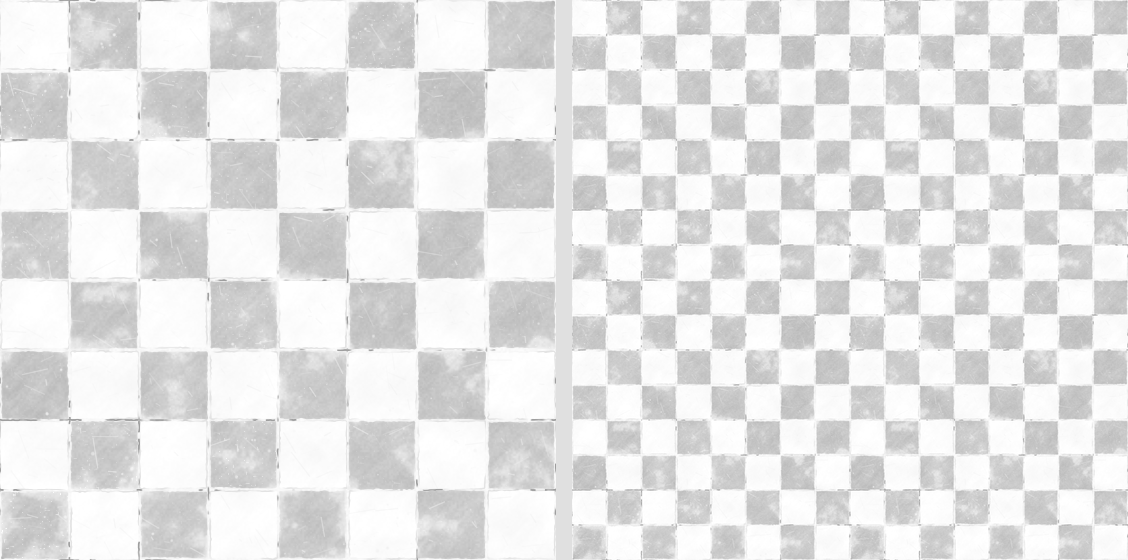
Left, the tile; right, the same tile 2 across and 2 down.
Give the GLSL for this texture, as a WebGL 1 fragment shader.

```glsl
precision highp float;
uniform vec2 u_resolution;

#define CELLS 8.0
#define HALF_TILE 0.477
#define JITTER 0.012
#define RAGGED 0.018
#define SEAM_WIDTH 0.006
#define GREY_TONE 0.787
#define WHITE_TONE 0.988
#define GROUT_TONE 0.975
#define SEAM_TONE 0.89
#define CHIP_TONE 0.62
#define SPECKS 14
#define SCRATCHES 6

float hash(vec2 p) {
  vec3 q = fract(p.xyx * 0.1031);
  q += dot(q, q.yzx + 33.33);
  return fract((q.x + q.y) * q.z);
}

vec2 hash2(vec2 p) {
  return vec2(hash(p), hash(p + 57.3));
}

// Value noise that wraps after CELLS units on both axes
float noise(vec2 p, vec2 freq) {
  vec2 q = p * freq, i = floor(q), f = fract(q), period = freq * CELLS;
  f = f * f * (3.0 - 2.0 * f);
  vec2 a = floor(mod(i + 0.5, period));
  vec2 b = floor(mod(i + 1.5, period));
  return mix(mix(hash(a), hash(vec2(b.x, a.y)), f.x),
             mix(hash(vec2(a.x, b.y)), hash(b), f.x), f.y);
}

float clouds(vec2 p) {
  float sum = 0.0, weight = 0.5, freq = 2.0;
  for (int i = 0; i < 5; i++) {
    sum += weight * noise(p, vec2(freq));
    weight *= 0.55;
    freq *= 2.0;
  }
  return sum / 1.055;
}

float boxDistance(vec2 p, vec2 halfSize, float radius) {
  vec2 q = abs(p) - halfSize + radius;
  return length(max(q, 0.0)) + min(max(q.x, q.y), 0.0) - radius;
}

float segmentDistance(vec2 p, vec2 halfSpan) {
  float t = clamp(dot(p, halfSpan) / dot(halfSpan, halfSpan), -1.0, 1.0);
  return length(p - halfSpan * t);
}

// Pale chips of varied size, denser on worn tiles
float speckMask(vec2 p, vec2 id, float wear, float wobble, float px) {
  float mask = 0.0;
  for (int i = 0; i < SPECKS; i++) {
    vec2 seed = id + float(i) * 11.7 + 3.1;
    vec2 center = (hash2(seed) - 0.5) * 0.9;
    float size = hash(seed + 21.9);
    float radius = mix(0.005, 0.024, size * size * size);
    float d = length(p - center) - radius + wobble * 0.5;
    float shown = step(hash(seed + 5.7), wear) * mix(0.4, 1.0, hash(seed + 8.3));
    mask = max(mask, shown * (1.0 - smoothstep(-px, px, d)));
  }
  return mask;
}

// Fine straight scratches, mostly falling to the right
float scratchMask(vec2 p, vec2 id, float px) {
  float mask = 0.0;
  for (int i = 0; i < SCRATCHES; i++) {
    vec2 seed = id + float(i) * 17.3 + 71.9;
    vec2 center = (hash2(seed) - 0.5) * 0.8;
    float angle = mix(-1.5, 0.5, hash(seed + 31.1));
    float reach = mix(0.02, 0.22, pow(hash(seed + 43.7), 2.0));
    float d = segmentDistance(p - center, reach * vec2(cos(angle), sin(angle)));
    float line = 1.0 - smoothstep(0.002, 0.003 + px, d);
    mask = max(mask, line * mix(0.1, 0.6, hash(seed + 13.3)));
  }
  return mask;
}

// Broken dark gaps along the grid lines
float gapMask(vec2 p, float wobble, float px) {
  vec2 line = floor(p + 0.5);
  vec2 d = abs(p - line + wobble * 0.6);
  float across = noise(vec2(p.x, line.y), vec2(9.0, 1.0)) * noise(vec2(p.x, line.y), vec2(1.0));
  float down = noise(vec2(line.x, p.y), vec2(1.0, 9.0)) * noise(vec2(line.x, p.y), vec2(1.0));
  vec2 broken = smoothstep(0.5, 0.68, vec2(down, across));
  vec2 mask = broken * (1.0 - smoothstep(0.004, 0.006 + px, d));
  return max(mask.x, mask.y);
}

void main() {
  vec2 p = gl_FragCoord.xy / u_resolution * CELLS;
  float px = CELLS / min(u_resolution.x, u_resolution.y);
  vec2 id = mod(floor(p), CELLS);
  float isGrey = 1.0 - mod(id.x + id.y, 2.0);

  // Tile outline with uneven placing and worn edges
  float wobble = RAGGED * (noise(p, vec2(9.0)) + 0.8 * noise(p, vec2(27.0)) - 0.9);
  vec2 local = fract(p) - 0.5 - JITTER * (2.0 * hash2(id + 4.7) - 1.0);
  vec2 halfSize = HALF_TILE + 0.006 * (2.0 * hash2(id + 91.3) - 1.0);
  float edge = boxDistance(local, halfSize, 0.02) + wobble;
  float inside = 1.0 - smoothstep(-0.7 * px, 0.7 * px, edge);

  // Surface grain; the sheared lattice keeps the streaks diagonal and wrapped
  float cloud = clouds(p) - 0.5;
  float grain = noise(p, vec2(36.0)) - 0.5;
  float streak = noise(vec2(p.x + p.y, p.y - p.x), vec2(3.0, 13.0)) - 0.5;
  float wear = pow(hash(id + 33.9), 2.0) * 0.8 + 0.2;
  float specks = speckMask(local, id, wear, wobble, px);
  float scratches = scratchMask(local, id, px);
  float dust = smoothstep(0.86, 0.97, noise(p + 3.0, vec2(31.0))) * wear;

  float grey = GREY_TONE + 0.03 * (hash(id + 15.1) - 0.5);
  grey += 0.14 * cloud + 0.035 * grain + 0.03 * streak;
  grey += 0.07 * smoothstep(0.08, 0.24, cloud) + 0.1 * dust;
  grey += 0.02 * smoothstep(-0.04, 0.0, edge);
  grey = mix(grey, 0.96, max(specks * 0.85, scratches * 0.8));

  float white = WHITE_TONE + 0.045 * cloud + 0.008 * grain + 0.008 * streak;
  white -= 0.04 * scratches + 0.03 * specks * wear;

  // Grout, thin outlines and dark gaps
  float tone = mix(GROUT_TONE + 0.03 * grain, mix(white, grey, isGrey), inside);
  float seam = 1.0 - smoothstep(SEAM_WIDTH * 0.5, SEAM_WIDTH + px, abs(edge - 0.008));
  seam *= smoothstep(0.2, 0.8, noise(p + 5.0, vec2(6.0))) * mix(1.0, 0.4, isGrey);
  tone = mix(tone, min(tone, SEAM_TONE), seam);
  tone = mix(tone, CHIP_TONE, gapMask(p, wobble, px) * (1.0 - 0.8 * inside * isGrey));
  gl_FragColor = vec4(vec3(clamp(tone, 0.0, 1.0)), 1.0);
}
```
